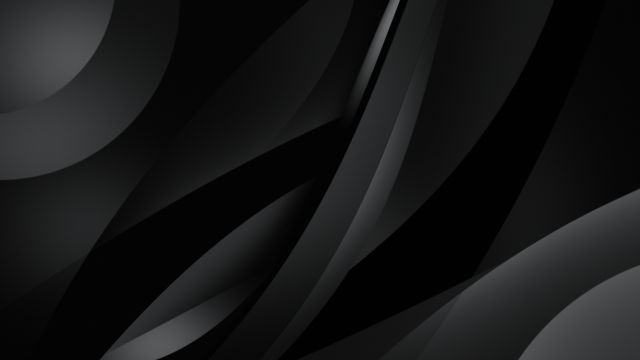
Reproduce this background procedurally as a Shadertoy shader.

```glsl
// Overlapping dark satin ribbons sweeping diagonally across a black canvas.
// Each edge is a cubic through four evenly spaced positions; each ribbon is
// a soft grey gradient composited back to front between two such edges.

// Cubic through the values of k at t = 0, 1/3, 2/3 and 1
float curve(float t, vec4 k) {
    float u = 3.0 * t;
    return k.x + u * (k.y - k.x)
         + u * (u - 1.0) * (k.z - 2.0 * k.y + k.x) / 2.0
         + u * (u - 1.0) * (u - 2.0) * (k.w - 3.0 * k.z + 3.0 * k.y - k.x) / 6.0;
}

// Antialiased coverage of the positive side of an edge
float side(float d) {
    float soft = 1.1 / iResolution.y;
    return smoothstep(-soft, soft, d);
}

// Elliptical soft light
float glow(vec2 p, vec2 center, vec2 radius) {
    vec2 q = (p - center) / radius;
    return exp(-dot(q, q));
}

// One-sided falloff, flat on the negative side
float fade(float d, float reach) {
    return exp(-max(d, 0.0) / reach);
}

float hash(vec2 p) {
    return fract(sin(dot(p, vec2(12.99, 78.23))) * 43758.5);
}

void mainImage(out vec4 fragColor, in vec2 fragCoord) {
    vec2 uv = fragCoord / iResolution.xy;
    vec2 p = uv * vec2(16.0 / 9.0, 1.0);

    // Signed offsets: rightward from steep edges, upward from shallow ones
    float leftFold   = p.x - curve(uv.y, vec4(0.081, 0.271, 0.528, 0.86));
    float upperFold  = p.x - curve(uv.y, vec4(0.0, 0.46, 0.805, 0.984));
    float glint      = p.x - curve(uv.y, vec4(0.6, 0.8, 0.945, 1.083));
    float mainLeft   = p.x - curve(uv.y, vec4(0.579, 0.831, 1.002, 1.134));
    float mainRight  = p.x - curve(uv.y, vec4(0.72, 0.951, 1.1, 1.215));
    float trimRight  = p.x - curve(uv.y, vec4(0.77, 1.02, 1.157, 1.243));
    float blackLeft  = p.x - curve(uv.y, vec4(0.6, 1.07, 1.368, 1.54));
    float blackRight = p.x - curve(uv.y, vec4(1.157, 1.373, 1.546, 1.685));
    float sheetBase  = p.y - curve(uv.x, vec4(0.139, 0.5, 0.77, 0.9));
    float leafTop    = p.y - curve(uv.x, vec4(-0.36, 0.315, 0.62, 0.544));
    float leafFold   = p.y - curve(uv.x, vec4(-0.14, 0.174, 0.486, 0.8));
    float leafBase   = p.y - curve(uv.x, vec4(0.09, 0.09, 1.0, 2.82));
    float floorTop   = p.y - curve(uv.x, vec4(-0.34, -0.1, 0.167, 0.48));
    float waveTop    = p.y - curve(uv.x, vec4(-1.31, -0.48, 0.113, 0.475));

    // Left sheets above and below the long diagonal edge
    float grey = 0.018;
    float leftSheet = 0.02 + 0.13 * glow(p, vec2(0.24, 0.37), vec2(0.24, 0.2));
    float midSheet = 0.02 + 0.1 * fade(sheetBase, 0.11) * smoothstep(0.2, 0.55, p.x);
    float topSheet = 0.055 * glow(p, vec2(0.94, 0.93), vec2(0.24, 0.35));
    midSheet += topSheet * side(-upperFold);
    float above = mix(leftSheet, midSheet, side(leftFold));
    float below = mix(leftSheet * 0.72, 0.012, side(leftFold));
    grey = mix(below, above, side(sheetBase));

    // Folded leaf at the lower centre
    float leafFall = leafTop / 0.13;
    float leaf = 0.015 + 0.17 * exp(-leafFall * leafFall) * smoothstep(0.0, 0.2, -mainLeft + 0.02);
    float lip = 0.02 + 0.33 * glow(p, vec2(0.44, 0.04), vec2(0.2, 0.16));
    leaf = mix(lip, leaf, side(leafFold));
    leaf = mix(0.018, leaf, side(leafBase));
    grey = mix(grey, leaf, side(-leafTop) * side(leftFold));

    // Shadow and bright sliver left of the main ribbon
    float shadow = smoothstep(-0.12, -0.02, mainLeft) * smoothstep(0.15, 0.45, p.y);
    grey = mix(grey, 0.012, shadow);
    float shine = 0.42 * smoothstep(0.6, 0.97, p.y) * smoothstep(-0.025, 0.025, glint);
    grey = mix(grey, max(shine, 0.012), side(glint) * side(-mainLeft - 0.022));
    grey = mix(grey, 0.01, side(mainLeft + 0.022) * side(-mainLeft));

    // Wide sheet right of the ribbons
    float wide = 0.045 + 0.045 * smoothstep(0.0, 0.25, trimRight)
               + 0.1 * glow(p, vec2(1.0, 0.32), vec2(0.16, 0.2));
    grey = mix(grey, wide, side(mainLeft));

    // Black sweep and the dim backdrop beyond it
    grey = mix(grey, 0.005, side(blackLeft) * side(mainLeft));
    float backdrop = 0.018 + 0.065 * glow(p, vec2(1.46, 0.38), vec2(0.2, 0.34));
    grey = mix(grey, backdrop, side(blackRight));
    float floorTone = 0.065 + 0.035 * smoothstep(0.9, 1.4, p.x);
    grey = mix(grey, floorTone, side(-floorTop) * side(mainRight));

    // Lower right wave and rounded corner
    float wave = 0.065 + 0.25 * fade(-waveTop, 0.13) * smoothstep(0.95, 1.55, p.x + 0.1);
    wave *= mix(0.82, 1.0, side(blackRight));
    grey = mix(grey, wave, side(-waveTop) * side(mainRight));
    float corner = 0.694 - length(p - vec2(2.014, -0.389));
    grey = mix(grey, 0.15 + 0.18 * fade(corner, 0.17), side(corner));

    // Main ribbon and its narrow trim
    float ribbon = 0.03 + 0.16 * smoothstep(-0.05, 0.5, p.y) * fade(mainLeft, 0.35);
    ribbon *= 1.0 - 0.35 * smoothstep(0.65, 1.0, p.y);
    float trim = 0.045 + 0.25 * fade(mainRight, 0.09) * glow(p, vec2(1.06, 0.5), vec2(0.5, 0.34));
    grey = mix(grey, trim, side(mainRight) * side(-trimRight));
    grey = mix(grey, ribbon, side(mainLeft) * side(-mainRight));

    // Nested discs in the upper left corner
    float outer = 0.5 - length(p - vec2(0.0, 1.0));
    float inner = 0.38 - length(p - vec2(-0.058, 1.058));
    float ring = 0.055 + 0.19 * glow(p, vec2(0.13, 0.6), vec2(0.32, 0.26));
    float disc = 0.08 + 0.24 * glow(p, vec2(0.2, 0.83), vec2(0.24, 0.2));
    grey = mix(grey, ring, side(outer));
    grey = mix(grey, disc, side(inner));

    // Cool tint and fine dither against banding
    grey += (hash(floor(uv * 512.0)) - 0.5) * 0.004;
    fragColor = vec4(max(grey, 0.0) * vec3(0.98, 1.0, 1.02), 1.0);
}
```
